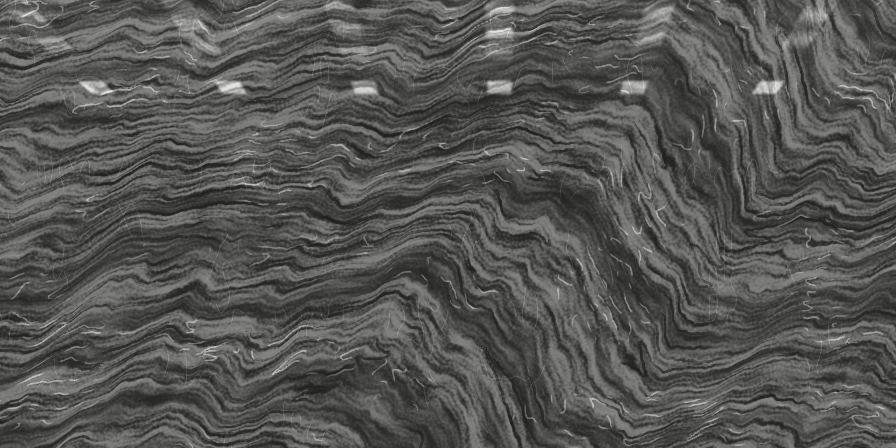
A WebGL 2 fragment shader for this texture:

```glsl
#version 300 es
precision highp float;
// Polished slab of dark folded stone: a height field of bent strata is sliced
// into grey bands by stretched gradient noise, then crossed by dark seams and
// pale broken veins, with slanted lamp reflections on the glossy upper part.

uniform vec2 u_resolution;
out vec4 fragColor;

const float AXIS_LEAN = 0.86;               // how far fold crests lean sideways
const vec2 CREST = vec2(1.30, 0.78);        // a point on the main fold axis
const float MID_TONE = 0.322;
const float TONE_RANGE = 0.20;
const vec3 STONE_TINT = vec3(0.001, 0.004, -0.009);

vec2 hashGradient(vec2 cell) {
  vec3 q = fract(cell.xyx * vec3(0.1031, 0.1030, 0.0973));
  q += dot(q, q.yzx + 33.33);
  float angle = 6.2832 * fract((q.x + q.y) * q.z);
  return vec2(cos(angle), sin(angle));
}

float gradientNoise(vec2 p) {
  vec2 i = floor(p), f = p - i;
  vec2 u = f * f * f * (f * (f * 6.0 - 15.0) + 10.0);
  vec2 e = vec2(0.0, 1.0);
  float a = dot(hashGradient(i), f);
  float b = dot(hashGradient(i + e.yx), f - e.yx);
  float c = dot(hashGradient(i + e.xy), f - e.xy);
  float d = dot(hashGradient(i + e.yy), f - e.yy);
  return mix(mix(a, b, u.x), mix(c, d, u.x), u.y);
}

// Line of even width along the zero crossing of a field
float thread(float field, float halfWidth, float pixel) {
  float slope = length(vec2(dFdx(field), dFdy(field))) / pixel;
  float dist = abs(field) / max(slope, 0.001);
  return 1.0 - smoothstep(halfWidth - 0.5 * pixel, halfWidth + 0.5 * pixel, dist);
}

float softBox(float d, float halfSize, float blur) {
  return 1.0 - smoothstep(halfSize - blur, halfSize + blur, abs(d));
}

// Flat-topped contrast: turns soft noise into bands with firm edges
float firm(float n, float edge) {
  return smoothstep(-edge, edge, n) * 2.0 - 1.0;
}

// Distance sideways from the leaning fold axis
float alongFold(vec2 p) {
  return p.x - CREST.x + AXIS_LEAN * (CREST.y - p.y);
}

// Layer height: gentle rise to the crest, steep drop, then a flat shelf
float strataHeight(vec2 p, float s) {
  float drop = smoothstep(-0.08, 0.80, s);
  float fold = 0.14 * min(s, 0.0) - 0.41 * drop + 0.08 * max(s - 0.8, 0.0);
  float steep = drop * (1.0 - drop) * 4.0;
  float w = p.x - 0.5 * p.y;
  float ripple = 0.060 * gradientNoise(vec2(w * 3.5, p.y * 1.8) + 3.7)
               + 0.046 * gradientNoise(vec2(w * 8.0, p.y * 3.0) + 11.2)
               + 0.011 * gradientNoise(vec2(w * 21.0, p.y * 9.0) + 27.4)
               + 0.005 * gradientNoise(vec2(w * 47.0, p.y * 25.0) + 61.8);
  return p.y - fold - ripple * mix(1.3, 0.75, steep);
}

// One set of bands, faded out where too fine for the canvas
float bands(float s, float h, float stretch, float freq, float seed) {
  float fade = 1.0 - smoothstep(0.8, 1.8, fwidth(h) * freq);
  return fade * gradientNoise(vec2(s * stretch, h * freq) + seed);
}

// Lamp reflections in columns that spread apart upward
float lamps(vec2 p) {
  float rise = p.y - 0.805;
  float q = (p.x - 1.115) / (0.30 + 0.32 * rise);
  float column = clamp(floor(q + 0.5), -3.0, 2.0);
  float across = softBox(q - column, 0.09, 0.02);
  float strength = 0.8 + 0.2 * hashGradient(vec2(column + 9.0, 4.0)).x;
  float low = softBox(rise, 0.014, 0.005);
  float high = softBox(rise - 0.135, 0.06, 0.02);
  high *= 0.6 + 0.4 * sin(rise * 115.0 + column);
  return across * strength * (0.42 * low + 0.25 * high);
}

void main() {
  float pixel = 1.0 / u_resolution.y;
  vec2 p = gl_FragCoord.xy * pixel;
  float s = alongFold(p);
  float h = strataHeight(p, s);

  // Layered bands from broad groups down to hairlines
  float broad = firm(bands(s, h, 0.9, 17.0, 5.3), 0.42);
  float medium = firm(bands(s, h, 2.0, 42.0, 17.9), 0.22);
  float fine = bands(s, h, 6.0, 80.0, 41.6);
  float hair = bands(s, h, 17.0, 135.0, 63.1);
  float grain = gradientNoise(mat2(0.8, 0.6, -0.6, 0.8) * p * 150.0);
  float lively = mix(0.6, 1.1, smoothstep(-0.7, 0.3, broad));
  float shade = 0.38 * broad + 0.12 * gradientNoise(p * 2.3 + 8.0)
              + lively * (0.32 * medium + 1.35 * fine + 1.15 * hair + 0.6 * grain);

  // Black seams lying between layers
  float seamMask = smoothstep(-0.1, 0.15, gradientNoise(vec2(s * 4.0, h * 12.0) + 31.0));
  float seam = thread(gradientNoise(vec2(s * 1.6, h * 24.0) + 71.0), 0.0032, pixel);
  shade -= 0.75 * seamMask * seam;
  float tone = MID_TONE + TONE_RANGE * tanh(1.1 * shade);

  // Pale broken veins and short cross cracks
  float patches = smoothstep(0.0, 0.22, gradientNoise(p * vec2(4.0, 7.0) + 53.0));
  float broken = smoothstep(-0.05, 0.1, gradientNoise(vec2(s * 24.0, h * 32.0)));
  float vein = thread(gradientNoise(vec2(s * 9.0, h * 34.0) + 87.0), 0.0019, pixel);
  tone += 0.24 * patches * broken * vein;
  float crackMask = smoothstep(0.1, 0.3, gradientNoise(p * 9.0 + 95.0));
  float crack = thread(gradientNoise(p * vec2(30.0, 13.0) + 22.0), 0.001, pixel);
  tone += 0.10 * crackMask * crack;

  // Gloss near the top edge
  tone += 0.03 * smoothstep(0.7, 1.0, p.y) + lamps(p);
  tone = clamp(tone, 0.08, 0.88);
  fragColor = vec4(clamp(vec3(tone) + STONE_TINT, 0.0, 1.0), 1.0);
}
```
